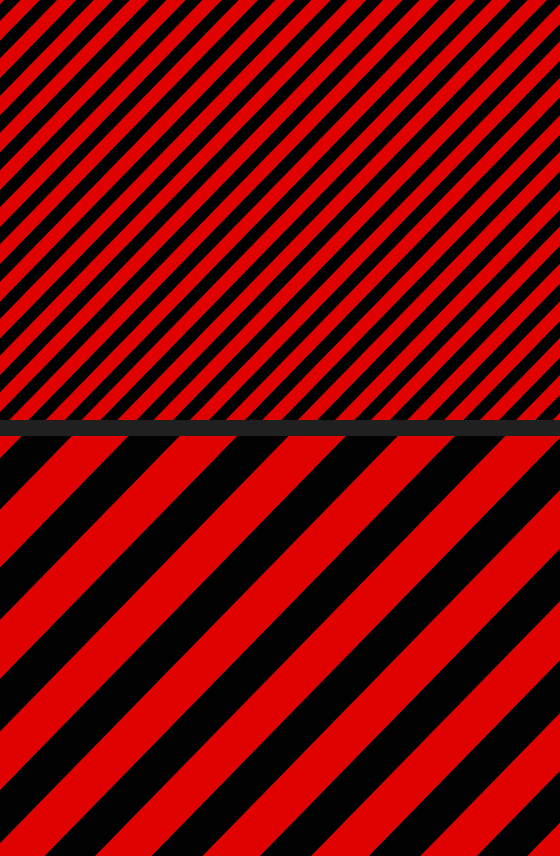
Top, the full canvas; bottom, a detail of the centre.
Reproduce this pattern procedurally as a Shadertoy shader.

```glsl
float hash(float n) {
    return fract(sin(n * 127.1) * 43758.55);
}

void mainImage(out vec4 fragColor, in vec2 fragCoord) {
    vec2 uv = fragCoord / iResolution.xy;

    // Diagonal coordinate: one unit per stripe, counted from the top left
    vec2 repeats = vec2(15.48, 11.34);
    float along = dot(vec2(uv.x, 1.0 - uv.y), repeats) - 0.3625;
    float pixel = length(repeats / iResolution.xy);

    // Slightly uneven spacing and width from stripe to stripe
    float stripe = floor(along);
    float shift = 0.015 * sin(0.37 * (stripe - 3.5)) + 0.03 * (hash(stripe) - 0.5);
    float halfWidth = 0.262 + 0.008 * (hash(stripe + 40.0) - 0.5);

    // Smooth stripe edge
    float edgeDistance = abs(along - stripe - 0.5 - shift) - halfWidth;
    float coverage = clamp(0.5 - edgeDistance / pixel, 0.0, 1.0);

    vec3 black = vec3(0.005);
    vec3 red = vec3(0.875, 0.006, 0.0);
    vec3 color = mix(black, red, coverage);

    // Faint pale fringe where the two inks meet
    color += vec3(0.04, 0.05, 0.05) * 4.0 * coverage * (1.0 - coverage);

    fragColor = vec4(color, 1.0);
}
```
